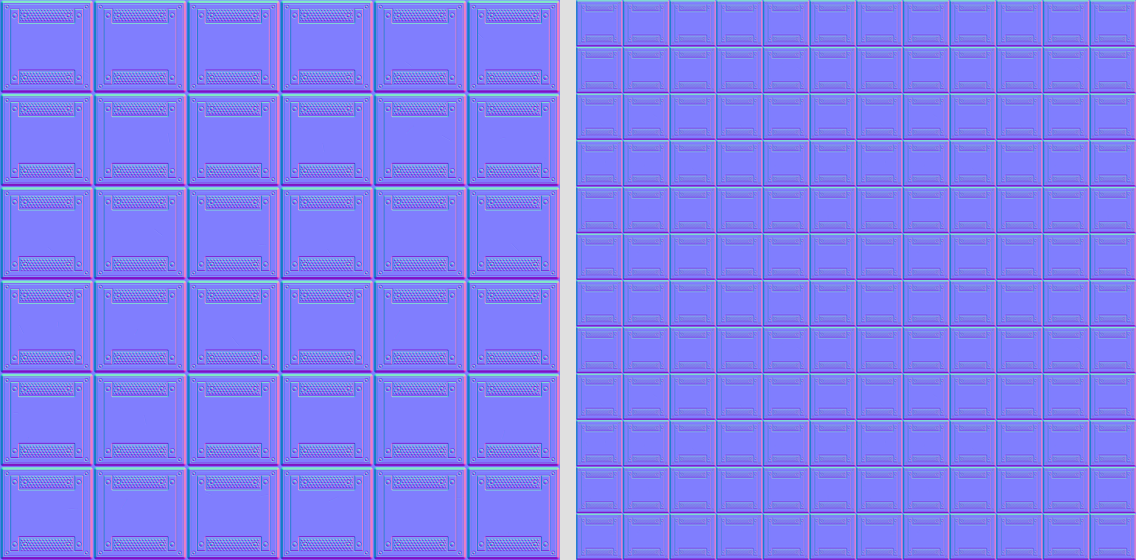
Left, the tile; right, the same tile 2 across and 2 down.
Reproduce this texture map procedurally as a WebGL 1 fragment shader.

```glsl
precision highp float;
uniform vec2 u_resolution;

const float REPEATS = 6.0;
const float TILE = 192.0;   // design units per tile
const int SAMPLES = 4;      // supersampling grid side

float hash(vec2 p) {
  return fract(sin(dot(p, vec2(12.99, 78.23))) * 4375.85);
}

float boxDistance(vec2 p, vec2 halfSize, float radius) {
  vec2 q = abs(p) - halfSize + radius;
  return length(max(q, 0.0)) + min(max(q.x, q.y), 0.0) - radius;
}

float segmentDistance(vec2 p, vec2 a, vec2 b) {
  vec2 ab = b - a;
  float t = clamp(dot(p - a, ab) / dot(ab, ab), 0.0, 1.0);
  return length(p - a - ab * t);
}

// Rises from 0 at the outline to 1 at the given depth inside
float bevel(float d, float width) {
  return smoothstep(0.0, width, -d);
}

float groove(float d, float width) {
  return -1.0 + smoothstep(0.0, width, abs(d));
}

// Domed head set in a ring-shaped groove
float bolt(vec2 p, float radius) {
  float r = length(p);
  return 1.2 * groove(r - radius, 1.6) + 1.2 * bevel(r - radius * 0.6, 1.6);
}

// Staggered rows of small flat-topped studs
float studs(vec2 p, vec2 pitch) {
  vec2 q = p / pitch;
  q.x += 0.5 * mod(floor(q.y), 2.0);
  vec2 f = (fract(q) - 0.5) * pitch;
  return 1.0 - smoothstep(1.2, 2.4, length(f));
}

// Faint scratches placed differently on each tile
float scratches(vec2 p, vec2 id) {
  float h = 0.0;
  for (int i = 0; i < 2; i++) {
    vec2 seed = id + float(i) * 7.3;
    vec2 start = (vec2(hash(seed + 1.1), hash(seed + 2.7)) - 0.5) * 150.0;
    float angle = 6.2832 * hash(seed + 4.2);
    float reach = 8.0 + 14.0 * hash(seed + 5.9);
    float d = segmentDistance(p, start, start + reach * vec2(cos(angle), sin(angle)));
    h += 0.15 * step(0.4, hash(seed + 8.4)) * groove(d, 1.0);
  }
  return h;
}

float panelHeight(vec2 p, vec2 id) {
  vec2 m = abs(p);

  // Outer panel with a broad rim and a fine inner lip
  float outer = boxDistance(p, vec2(95.5), 6.0);
  float h = 7.5 * bevel(outer, 6.5) + 0.8 * groove(outer + 7.5, 1.5);

  // Inner panel notched above and below
  vec2 notchPoint = m - vec2(0.0, 64.0);
  float notch = boxDistance(notchPoint, vec2(57.0, 15.0), 1.0);
  float inner = max(boxDistance(p, vec2(75.0, 78.0), 2.0), -notch);
  h += 0.9 * groove(inner, 1.4) + 1.7 * bevel(inner, 2.2);

  // Studded grip plates
  float plate = boxDistance(notchPoint, vec2(55.5, 13.5), 1.0);
  vec2 screwPoint = m - vec2(44.5, 64.0);
  float clearing = smoothstep(4.5, 6.0, length(screwPoint));
  h += 1.1 * bevel(plate, 9.0);
  h += 1.5 * studs(p, vec2(6.4, 5.2)) * bevel(plate + 1.0, 1.0) * clearing;

  // Fasteners
  h += bolt(screwPoint, 4.0);
  h += bolt(m - vec2(66.0, 64.0), 4.8);
  h += bolt(m - vec2(81.5, 81.5), 3.2);

  return h + scratches(p, id);
}

vec3 panelNormal(vec2 p, vec2 id) {
  vec2 e = vec2(0.5, 0.0);
  float dx = panelHeight(p + e.xy, id) - panelHeight(p - e.xy, id);
  float dy = panelHeight(p + e.yx, id) - panelHeight(p - e.yx, id);
  return normalize(vec3(-dx, -dy, 1.0));
}

void main() {
  vec3 total = vec3(0.0);
  for (int j = 0; j < SAMPLES; j++) {
    for (int i = 0; i < SAMPLES; i++) {
      vec2 offset = (vec2(float(i), float(j)) + 0.5) / float(SAMPLES) - 0.5;
      vec2 grid = (gl_FragCoord.xy + offset) / u_resolution * REPEATS;
      vec2 local = (fract(grid) - 0.5) * TILE;
      total += panelNormal(local, floor(grid));
    }
  }
  vec3 normal = total / float(SAMPLES * SAMPLES);
  gl_FragColor = vec4(normal * 0.5 + vec3(0.5, 0.495, 0.495), 1.0);
}
```
